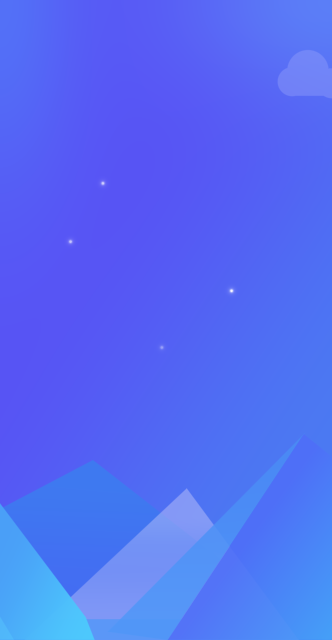
Give the GLSL for this background, as a Shadertoy shader.

```glsl
// A violet-blue evening sky with a cloud and four stars above layered, faceted peaks.
// Peaks are triangles made of half-planes; every layer is blended over the sky with
// smooth edges. Scene units: the canvas spans SCENE, origin at the lower left.

const vec2 SCENE = vec2(4.0, 7.68);

// Signed distance to the line a-b, positive on its left side.
float halfPlane(vec2 p, vec2 a, vec2 b) {
    vec2 d = normalize(b - a);
    return d.x * (p.y - a.y) - d.y * (p.x - a.x);
}

// Positive inside a triangle whose corners run counter-clockwise.
float triangle(vec2 p, vec2 a, vec2 b, vec2 c) {
    return min(halfPlane(p, a, b), min(halfPlane(p, b, c), halfPlane(p, c, a)));
}

float disc(vec2 p, vec2 center, float radius) {
    return radius - length(p - center);
}

// Turns an inside-positive distance into coverage.
float cover(float d, float soft) {
    return smoothstep(-soft, soft, d);
}

float glow(vec2 p, vec2 center, vec2 spread) {
    vec2 q = (p - center) / spread;
    return exp(-dot(q, q));
}

vec3 skyColor(vec2 p) {
    const vec3 violet = vec3(0.342, 0.325, 0.958);
    const vec3 azure = vec3(0.295, 0.475, 0.950);
    vec2 uv = p / SCENE;
    float slope = 1.19 * uv.x + 1.5 * (1.0 - uv.y) - 1.07;
    vec3 color = mix(violet, azure, smoothstep(-0.25, 1.2, slope));
    color = mix(color, vec3(0.32, 0.46, 0.97), 0.85 * glow(p, vec2(0.0, SCENE.y), vec2(0.9, 2.3)));
    return mix(color, vec3(0.36, 0.52, 0.97), 0.85 * glow(p, SCENE, vec2(1.8, 1.2)));
}

float cloudShape(vec2 p) {
    float puffs = max(disc(p, vec2(3.71, 6.83), 0.25), disc(p, vec2(3.52, 6.70), 0.175));
    puffs = max(puffs, disc(p, vec2(4.0, 6.68), 0.18));
    float base = min(0.165 - abs(p.y - 6.695), p.x - 3.52);
    return max(puffs, base);
}

// A small bright core inside a faint halo.
float star(vec2 p, vec2 center, float brightness) {
    float core = glow(p, center, vec2(0.019));
    float halo = glow(p, center, vec2(0.045));
    return brightness * min(1.0, core + 0.2 * halo);
}

void mainImage(out vec4 fragColor, in vec2 fragCoord) {
    vec2 p = fragCoord / iResolution.xy * SCENE;
    float soft = 0.8 * SCENE.y / iResolution.y;
    vec3 color = skyColor(p);

    // Cloud and stars
    color = mix(color, vec3(0.56, 0.61, 0.98), 0.46 * cover(cloudShape(p), soft));
    float stars = star(p, vec2(1.24, 5.48), 0.75) + star(p, vec2(0.85, 4.78), 0.70)
                + star(p, vec2(2.79, 4.19), 1.0) + star(p, vec2(1.95, 3.51), 0.42);
    color = mix(color, vec3(0.96, 0.96, 1.0), min(stars, 1.0));

    // Broad blue peak at the back
    float back = cover(triangle(p, vec2(-3.0, 0.0), vec2(3.9, 0.0), vec2(1.12, 2.16)), soft);
    vec3 backColor = mix(vec3(0.26, 0.43, 0.95), vec3(0.24, 0.48, 0.94), smoothstep(0.6, 2.0, p.y));
    color = mix(color, backColor, 0.95 * back);

    // Pale translucent peak in the middle
    float middle = cover(triangle(p, vec2(0.3, 0.0), vec2(3.6, 0.0), vec2(2.25, 1.82)), soft);
    float haze = mix(0.47, 0.38, smoothstep(0.2, 0.9, p.y));
    haze = mix(haze, 0.46, smoothstep(1.1, 1.5, p.y));
    color = mix(color, vec3(0.77, 0.78, 0.98), haze * middle);
    float floorBand = cover(0.25 - p.y, soft) * middle;
    color = mix(color, vec3(0.33, 0.59, 0.97), 0.85 * floorBand);

    // Right peak: lit face, then the shaded face
    vec2 summit = vec2(3.66, 2.47);
    vec2 foot = vec2(2.02, 0.0);
    float lit = cover(triangle(p, vec2(1.3, 0.1), foot, summit), soft);
    vec3 litColor = mix(vec3(0.31, 0.59, 0.97), vec3(0.29, 0.55, 0.96), smoothstep(0.3, 2.2, p.y));
    color = mix(color, litColor, 0.86 * lit);
    float shade = cover(triangle(p, foot, vec2(6.75, 0.0), summit), soft);
    float warmth = clamp(0.55 * (p.x - 2.6) - 0.4 * (p.y - 0.68), 0.0, 1.0);
    vec3 shadeColor = mix(vec3(0.305, 0.435, 0.97), vec3(0.27, 0.62, 0.97), warmth);
    shadeColor = mix(shadeColor, vec3(0.55, 0.62, 0.97), 0.08 * middle);
    color = mix(color, shadeColor, shade);

    // Cyan slope at the left, with a small facet in its corner
    float slope = triangle(p, vec2(-2.0, 0.0), vec2(1.24, 0.0), vec2(0.0, 1.64));
    slope = min(slope, halfPlane(p, vec2(1.14, 0.0), vec2(1.05, 0.23)));
    slope = max(slope, min(halfPlane(p, vec2(1.24, 0.0), vec2(0.0, 1.64)), -p.x));
    float shine = smoothstep(0.0, 1.0, 0.35 + 0.6 * p.x - 0.3 * p.y);
    vec3 cyan = mix(vec3(0.29, 0.63, 0.97), vec3(0.30, 0.79, 0.99), shine);
    float facet = cover(halfPlane(p, vec2(0.17, 0.0), vec2(0.0, 0.28)), soft);
    cyan = mix(cyan, vec3(0.34, 0.78, 0.99), 0.5 * facet);
    color = mix(color, cyan, 0.97 * cover(slope, soft));

    fragColor = vec4(color, 1.0);
}
```
